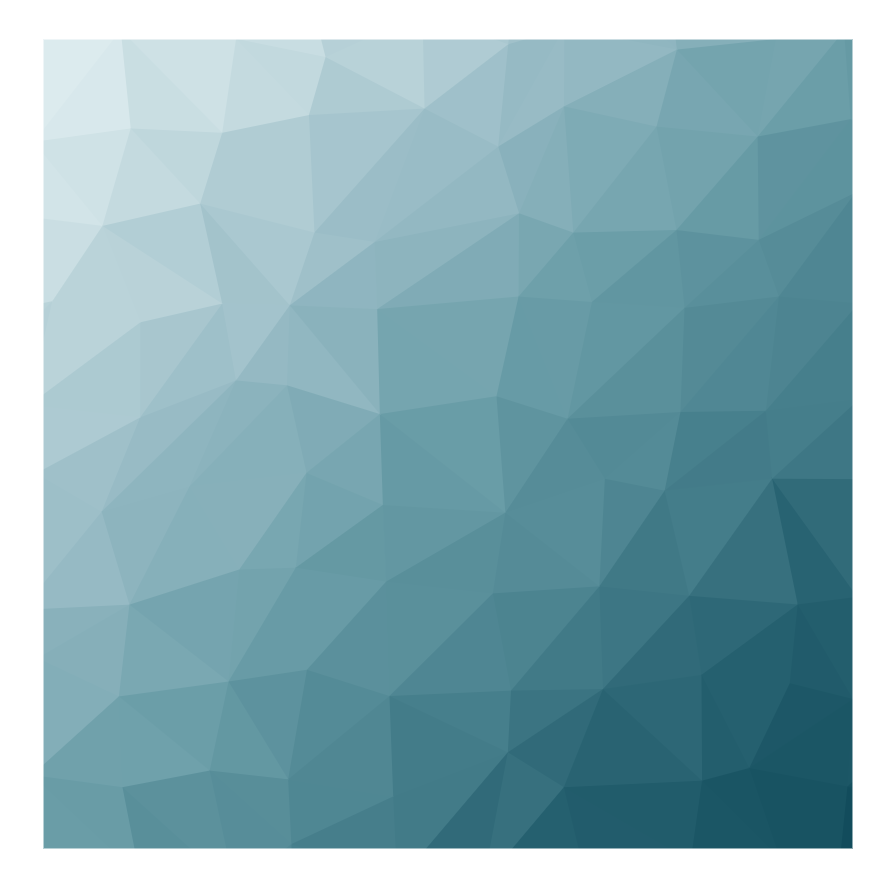
This background is drawn by a WebGL 2 fragment shader. Its source:

```glsl
#version 300 es
precision highp float;
// Low-poly triangle mesh shaded from pale to deep teal along a diagonal, in a white frame.

uniform vec2 u_resolution;
out vec4 fragColor;

const float PANEL_SIZE = 0.911;              // panel side over the shorter canvas side
const float CELL = 0.1152;                   // mesh spacing in panel units
const vec2 GRID_ORIGIN = vec2(0.095, 0.105);
const float JITTER = 0.28;                   // vertex offset in cells
const float TONE_VARIATION = 0.025;
const vec3 FRAME_COLOR = vec3(1.0);
const vec3 RAMP[7] = vec3[7](
    vec3(0.89, 0.94, 0.95), vec3(0.76, 0.85, 0.87), vec3(0.59, 0.73, 0.77),
    vec3(0.42, 0.62, 0.66), vec3(0.29, 0.51, 0.56), vec3(0.14, 0.37, 0.43),
    vec3(0.07, 0.30, 0.36));

vec2 hash2(vec2 p) {
    vec3 q = fract(p.xyx * vec3(0.1031, 0.1030, 0.0973) + 0.37);
    q += dot(q, q.yzx + 33.33);
    return fract((q.xx + q.yz) * q.zy);
}

float cross2(vec2 a, vec2 b) {
    return a.x * b.y - a.y * b.x;
}

float area(vec2 a, vec2 b, vec2 c) {
    return cross2(b - a, c - a);
}

vec2 meshVertex(vec2 id) {
    return id + (hash2(id + 17.0) * 2.0 - 1.0) * JITTER;
}

// Distance to the line a-b, positive on the inner side
float edgeDistance(vec2 p, vec2 a, vec2 b) {
    return cross2(normalize(b - a), p - a);
}

vec3 rampColor(float t) {
    float s = clamp(t, 0.0, 1.0) * 6.0;
    int i = min(int(s), 5);
    return mix(RAMP[i], RAMP[i + 1], s - float(i));
}

// Flat triangle colour in rgb, premultiplied by its coverage in alpha
vec4 facet(vec2 p, vec2 a, vec2 b, vec2 c, vec2 seed, float pixel) {
    float inside = min(edgeDistance(p, a, b),
                       min(edgeDistance(p, b, c), edgeDistance(p, c, a)));
    float coverage = clamp(0.5 + inside / pixel, 0.0, 1.0);
    vec2 center = (a + b + c) / 3.0 * CELL + GRID_ORIGIN;
    float tone = (hash2(seed + 41.0).x * 2.0 - 1.0) * TONE_VARIATION;
    float t = dot(clamp(center, 0.0, 1.0), vec2(0.5)) + tone;
    return vec4(rampColor(t), 1.0) * coverage;
}

vec3 mesh(vec2 p, float pixel) {
    vec4 sum = vec4(0.0);
    vec2 base = floor(p);
    for (int y = -1; y <= 1; y++) {
        for (int x = -1; x <= 1; x++) {
            vec2 id = base + vec2(x, y);
            vec2 a = meshVertex(id);
            vec2 b = meshVertex(id + vec2(1.0, 0.0));
            vec2 c = meshVertex(id + vec2(1.0, 1.0));
            vec2 d = meshVertex(id + vec2(0.0, 1.0));

            // Split each quad along the diagonal that avoids slivers
            float splitAC = min(area(a, b, c), area(a, c, d));
            float splitBD = min(area(a, b, d), area(b, c, d));
            bool useAC = splitAC > splitBD;
            sum += facet(p, a, b, useAC ? c : d, id, pixel);
            sum += facet(p, useAC ? a : b, c, d, id + 0.5, pixel);
        }
    }
    return sum.rgb / max(sum.a, 0.0001);
}

void main() {
    float side = PANEL_SIZE * min(u_resolution.x, u_resolution.y);
    vec2 p = (gl_FragCoord.xy - 0.5 * u_resolution) / side;
    vec2 edge = 0.5 - abs(p);
    float panel = clamp(0.5 + min(edge.x, edge.y) * side, 0.0, 1.0);

    // Panel coordinates run from the top left corner
    vec2 uv = vec2(p.x, -p.y) + 0.5;
    vec3 color = mesh((uv - GRID_ORIGIN) / CELL, 1.0 / (side * CELL));
    fragColor = vec4(mix(FRAME_COLOR, color, panel), 1.0);
}
```
